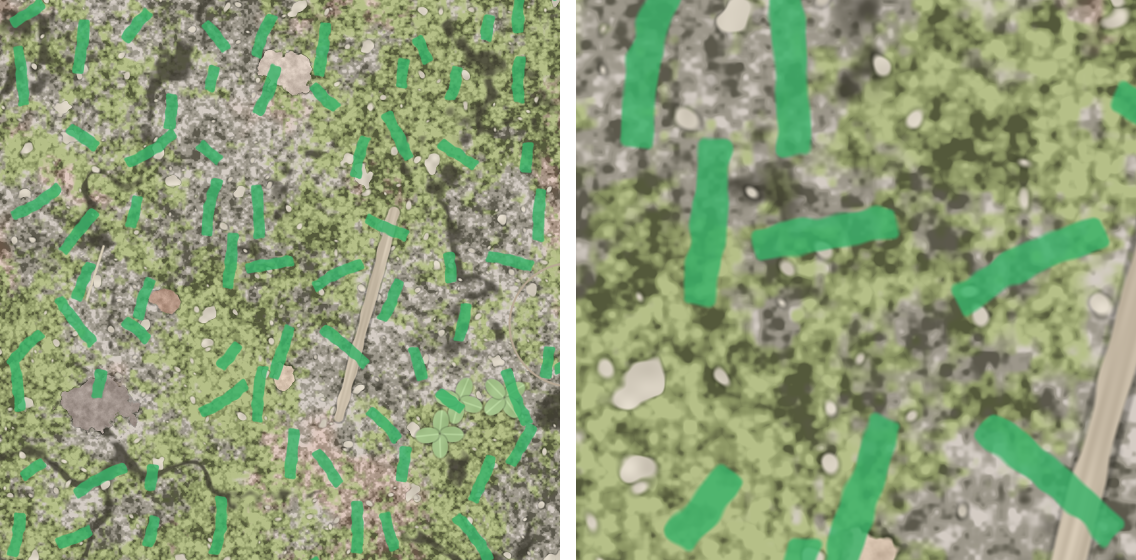
Left: the whole. Right: its middle third, enlarged.
This texture is drawn by a WebGL 2 fragment shader. Its source:

```glsl
#version 300 es
precision highp float;
// Mossy, stony ground with dry litter, clover leaves and scattered green dashes.
uniform vec2 u_resolution;
out vec4 fragColor;

float hash(vec2 p) {
  return fract(sin(dot(p, vec2(127.1, 311.7))) * 43758.5);
}

float noise(vec2 p) {
  vec2 i = floor(p), f = fract(p);
  f = f * f * (3.0 - 2.0 * f);
  return mix(mix(hash(i), hash(i + vec2(1, 0)), f.x),
             mix(hash(i + vec2(0, 1)), hash(i + vec2(1, 1)), f.x), f.y);
}

float fbm(vec2 p) {
  float sum = 0.0, amp = 0.533;
  for (int i = 0; i < 4; i++) {
    sum += amp * noise(p);
    p = mat2(1.6, 1.2, -1.2, 1.6) * p + 7.3;
    amp *= 0.5;
  }
  return sum;
}

mat2 rot(float a) { return mat2(cos(a), sin(a), -sin(a), cos(a)); }

// Coverage of a shape from its signed distance
float fill(float d) {
  float soft = max(0.0016, 0.8 / u_resolution.y);
  return 1.0 - smoothstep(-soft, soft, d);
}

float segment(vec2 p, vec2 a, vec2 b) {
  vec2 ab = b - a;
  return length(p - a - ab * clamp(dot(p - a, ab) / dot(ab, ab), 0.0, 1.0));
}

float ellipse(vec2 p, vec2 r) { return (length(p / r) - 1.0) * min(r.x, r.y); }

// Distance to the nearest moss clump centre, in cells
float clumps(vec2 p) {
  float d = 1.0;
  for (int k = 0; k < 9; k++) {
    vec2 c = floor(p) + vec2(k % 3 - 1, k / 3 - 1);
    d = min(d, length(p - c - vec2(hash(c), hash(c + 31.0))));
  }
  return d;
}

vec3 ground(vec2 p) {
  float grain = noise(p * 75.0) * 0.35 + noise(p * 150.0) * 0.4 + noise(p * 290.0) * 0.25;
  float tone = 0.5 + (grain - 0.5) * 2.1 + (fbm(p * 9.0 + 4.0) - 0.5) * 0.9;
  vec3 soil = mix(vec3(0.36, 0.35, 0.30), vec3(0.61, 0.59, 0.54), smoothstep(0.0, 0.5, tone));
  soil = mix(soil, vec3(0.83, 0.80, 0.77), smoothstep(0.5, 1.05, tone));
  soil += vec3(0.05, -0.01, -0.02) * smoothstep(0.58, 0.72, fbm(p * 6.0 + 40.0));

  float lift = tone + 0.32 - 0.65 * clumps(p * 95.0);
  vec3 moss = mix(vec3(0.33, 0.35, 0.23), vec3(0.55, 0.59, 0.39), smoothstep(-0.05, 0.42, lift));
  moss = mix(moss, vec3(0.71, 0.75, 0.53), smoothstep(0.35, 0.9, lift));

  float cover = fbm(p * 5.0 + 2.0) * 0.6 + noise(p * 42.0) * 0.24 + noise(p * 140.0) * 0.16;
  vec3 col = mix(soil, moss, smoothstep(0.41, 0.54, cover));

  // Broken dark cracks
  float crack = abs(fbm(p * 3.2 + 9.0) - 0.5) + (noise(p * 60.0) - 0.5) * 0.02;
  float broken = smoothstep(0.45, 0.62, noise(p * 7.0 + 20.0) * 0.6 + noise(p * 65.0) * 0.4);
  return mix(col, vec3(0.24, 0.23, 0.19), 0.8 * broken * (1.0 - smoothstep(0.005, 0.025, crack)));
}

// Pale angular pebbles on a jittered grid
vec3 pebbles(vec3 col, vec2 p, float cells, float density) {
  vec2 g = p * cells;
  for (int k = 0; k < 9; k++) {
    vec2 c = floor(g) + vec2(k % 3 - 1, k / 3 - 1);
    if (hash(c + cells) > density) continue;
    vec2 q = rot(6.3 * hash(c + 3.0)) * (g - c - vec2(hash(c + 5.0), hash(c + 8.0))) / cells;
    float r = mix(0.06, 0.21, pow(hash(c + 12.0), 2.0)) / cells;
    float d = ellipse(q, r * vec2(1.35, 0.9)) + (noise(p * 110.0) - 0.5) * r * 0.9;
    col = mix(col, col * 0.72, 0.6 * fill(d - 0.002));
    col = mix(col, vec3(0.91, 0.88, 0.82) - 0.14 * noise(p * 85.0), fill(d));
  }
  return col;
}

// Ragged flake of dead leaf or bark
vec3 flake(vec3 col, vec2 p, vec2 centre, vec2 r, vec3 tint) {
  float d = ellipse(p - centre, r) + (fbm(p * 42.0) - 0.5) * r.y * 1.3;
  col = mix(col, col * 0.6, 0.6 * fill(d - 0.003));
  return mix(col, tint + (fbm(p * 95.0) - 0.5) * 0.3, fill(d));
}

// Three-leaved sprig
vec3 sprig(vec3 col, vec2 p, vec2 centre, float turn) {
  for (int i = 0; i < 4; i++) {
    vec2 q = rot(turn + float(i) * 1.5) * (p - centre) - vec2(0.0, 0.022);
    float d = ellipse(q, vec2(0.014, 0.021));
    vec3 leaf = vec3(0.68, 0.80, 0.58) + 0.08 * smoothstep(0.003, 0.0, abs(q.x));
    col = mix(col, col * 0.65, 0.5 * fill(d - 0.002));
    col = mix(col, leaf - 0.1 * noise(p * 60.0), fill(d));
  }
  return col;
}

// Translucent, slightly bent brush dashes, mostly upright
vec3 dashes(vec3 col, vec2 p) {
  vec2 g = p * 9.0;
  float ink = 0.0;
  for (int k = 0; k < 9; k++) {
    vec2 c = floor(g) + vec2(k % 3 - 1, k / 3 - 1);
    if (hash(c + 61.0) > 0.85) continue;
    float s = hash(c + 17.0) * 2.0 - 1.0;
    vec2 jitter = 0.15 + 0.7 * vec2(hash(c + 23.0), hash(c + 29.0));
    vec2 q = rot(1.5 * s * abs(s) + 0.1) * (g - c - jitter) / 9.0;
    q.x += (hash(c + 37.0) - 0.5) * 5.0 * q.y * q.y;
    vec2 b = abs(q) - vec2(0.006, mix(0.018, 0.05, hash(c + 43.0)));
    float d = length(max(b, 0.0)) + min(max(b.x, b.y), 0.0) - 0.004;
    ink = max(ink, fill(d + (noise(p * 90.0) - 0.5) * 0.004));
  }
  return mix(col, vec3(0.22, 0.70, 0.41), ink * 0.82);
}

void main() {
  vec2 p = gl_FragCoord.xy / u_resolution.y;
  vec3 col = ground(p);
  col = pebbles(col, p, 34.0, 0.2);
  col = pebbles(col, p, 14.0, 0.36);
  col = flake(col, p, vec2(0.17, 0.275), vec2(0.068, 0.045), vec3(0.62, 0.57, 0.54));
  col = flake(col, p, vec2(0.51, 0.87), vec2(0.044, 0.034), vec3(0.82, 0.76, 0.71));
  col = flake(col, p, vec2(0.30, 0.465), vec2(0.024, 0.022), vec3(0.70, 0.58, 0.51));
  col = flake(col, p, vec2(0.51, 0.33), vec2(0.02, 0.024), vec3(0.84, 0.76, 0.68));

  // Curved rootlet, dry grass blade and pale stick
  float root = abs(length(p - vec2(1.02, 0.42)) - 0.11) - 0.0018;
  col = mix(col, vec3(0.72, 0.66, 0.58), fill(max(root, p.x - 1.02)));
  col = mix(col, vec3(0.86, 0.82, 0.73), fill(segment(p, vec2(0.155, 0.465), vec2(0.185, 0.56)) - 0.002));
  float stick = segment(p, vec2(0.605, 0.255), vec2(0.703, 0.62)) - 0.008 - 0.004 * p.y;
  col = mix(col, col * 0.6, 0.6 * fill(stick - 0.003));
  vec3 wood = vec3(0.85, 0.80, 0.72) - 0.13 * noise(rot(0.26) * p * vec2(260.0, 14.0));
  col = mix(col, wood, fill(stick + (noise(p * 45.0) - 0.5) * 0.004));

  col = sprig(col, p, vec2(0.82, 0.285), 0.4);
  col = sprig(col, p, vec2(0.90, 0.29), 1.0);
  col = sprig(col, p, vec2(0.785, 0.225), 0.1);
  fragColor = vec4(dashes(col, p), 1.0);
}
```
